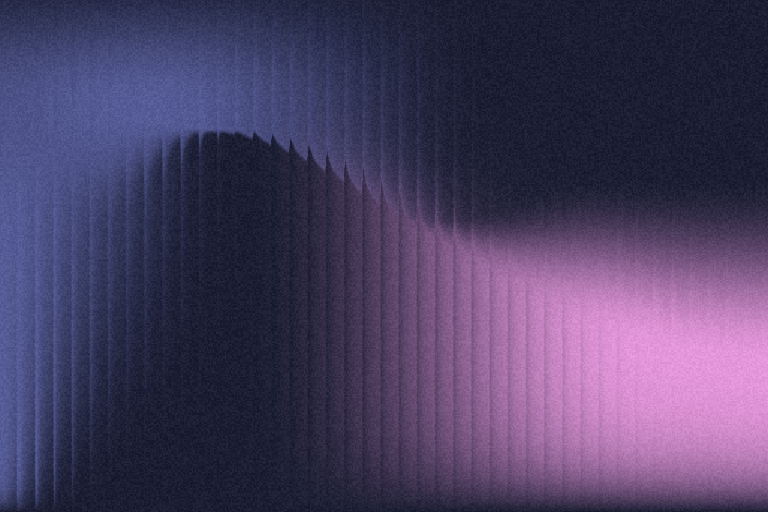
A Shadertoy shader for this background:

```glsl
// A blue and a pink glow around a dark arch, seen through vertical ribbed glass.
// Each rib shifts the sampled x position, which cuts the arch into small teeth;
// the glows are soft ramps blended across the arch line, with fine grain on top.

const vec3 NIGHT = vec3(0.106, 0.118, 0.200);
const vec3 BLUE  = vec3(0.335, 0.360, 0.590);
const vec3 PINK  = vec3(0.915, 0.602, 0.875);

const float ASPECT = 1.5;
const float RIB_WIDTH = 0.0355;

// Sineless hash, 0 to 1
float hash(vec2 p) {
    vec3 q = fract(vec3(p.xyx) * 0.1031);
    q += dot(q, q.yzx + 33.33);
    return fract((q.x + q.y) * q.z);
}

// Falls from 1 to 0 between two edges
float fall(float a, float b, float x) {
    return 1.0 - smoothstep(a, b, x);
}

// Horizontal refraction: a sharp pull at the left of a rib, a slow push after it
float ribShift(float x, float width) {
    float f = fract(x / width);
    float pull = -0.062;
    float shift = pull * exp(-6.0 * f) + 0.021 * f;
    return mix(shift, pull, smoothstep(0.88, 1.0, f));
}

// Height of the arch line
float archHeight(float x) {
    return 0.742 - 0.322 * smoothstep(0.420, 1.152, x);
}

// 1 below the arch line; crisp in the middle, blurred towards both sides
float archMask(vec2 p, float height) {
    float leftBlur = fall(0.18, 0.42, p.x);
    float above = 0.006 + 0.040 * leftBlur + 0.230 * smoothstep(0.76, 1.17, p.x);
    float below = 0.005 + 0.190 * leftBlur + 0.135 * smoothstep(0.82, 1.50, p.x);
    return fall(height - below, height + above, p.y);
}

// Amounts of blue (x) and pink (y) above the arch
vec2 glowAbove(vec2 p, float height) {
    float haze = fall(0.29, 0.95, p.x) * fall(0.80, 1.09, p.y);
    haze *= 0.85 + 0.15 * smoothstep(0.0, 0.25, p.x);
    float rimSpan = smoothstep(0.48, 0.82, p.x) * fall(0.98, 1.30, p.x);
    float rim = 0.31 * rimSpan * exp(-max(p.y - height, 0.0) / 0.068);
    return vec2(haze, rim);
}

// Amounts of blue (x) and pink (y) below the arch
vec2 glowBelow(vec2 p) {
    float reach = 0.050 + 0.37 * p.y;
    float blue = exp(-pow(max(p.x, 0.0) / reach, 1.7)) * fall(0.25, 0.46, p.x);
    blue *= 1.0 - exp(-p.y / 0.025);
    float floorFade = mix(0.130, 0.072, clamp(p.x / ASPECT, 0.0, 1.0));
    float pink = smoothstep(0.47, 1.28, p.x) * (1.0 - exp(-p.y / floorFade));
    return vec2(blue, pink);
}

void mainImage(out vec4 fragColor, in vec2 fragCoord) {
    vec2 p = fragCoord / iResolution.xy * vec2(ASPECT, 1.0);

    // View through the ribs
    vec2 seen = p + vec2(ribShift(p.x, RIB_WIDTH), 0.0);
    float height = archHeight(seen.x);

    // Blend both sides of the arch
    vec2 glow = mix(glowAbove(seen, height), glowBelow(seen), archMask(seen, height));
    vec3 color = NIGHT + glow.x * (BLUE - NIGHT) + glow.y * (PINK - NIGHT);

    // Film grain on a grid tied to the canvas
    float grain = hash(floor(p * 342.0)) - 0.5;
    color += 0.060 * grain;

    fragColor = vec4(clamp(color, 0.0, 1.0), 1.0);
}
```
